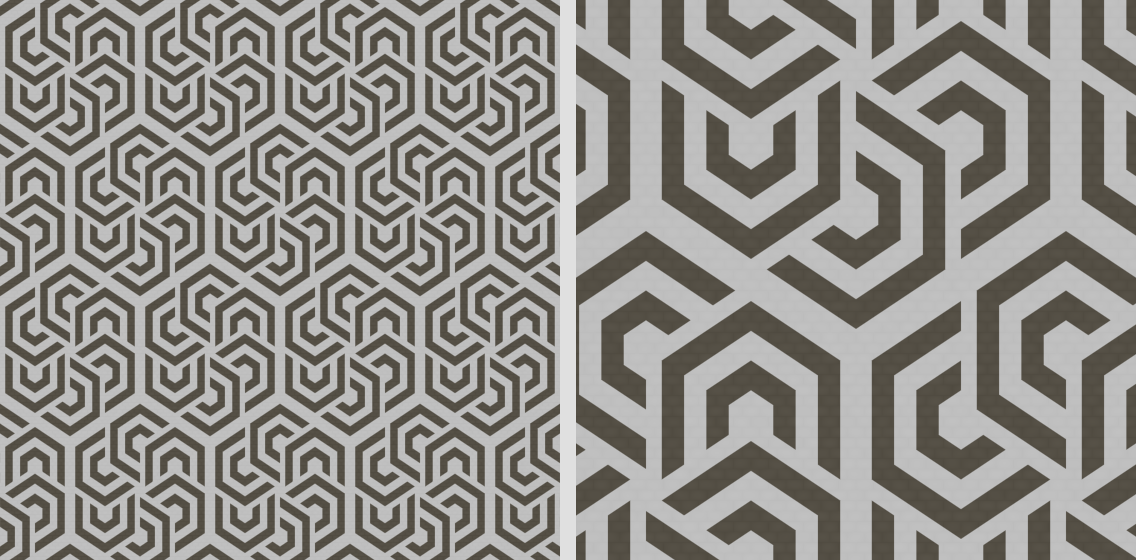
Left: the whole. Right: its middle third, enlarged.
This pattern is drawn by a WebGL 1 fragment shader. Its source:

```glsl
precision highp float;
// Pinwheels of six overlapping concentric hexagons, dark bars on a pale woven ground.

uniform vec2 u_resolution;

const float PI = 3.14159265;
const float SQRT3 = 1.7320508;
const vec2 REPEATS = vec2(4.0, 2.0);     // lattice cells across and down
const float CELL_INRADIUS = 0.25;        // in units of the lattice pitch
const float ORBIT = 0.2886751;           // pinwheel centre to hexagon centre
const float BAR = 0.0531;                // width of a bar and of its gap
const vec2 STITCHES = vec2(96.0, 160.0); // weave, even number of rows

const vec3 PALE = vec3(0.75, 0.75, 0.75);
const vec3 DARK = vec3(0.33, 0.31, 0.27);

// Distance from the centre of a pointy-top hexagon, equal to its inradius on the edge
float hexRadius(vec2 p) {
    p = abs(p);
    return max(p.x, 0.5 * p.x + 0.5 * SQRT3 * p.y);
}

// Offset from the nearest point of a triangular lattice of pitch 1
vec2 nearestOffset(vec2 p) {
    vec2 size = vec2(1.0, SQRT3);
    vec2 a = mod(p + 0.5 * size, size) - 0.5 * size;
    vec2 b = mod(p, size) - 0.5 * size;
    return dot(a, a) < dot(b, b) ? a : b;
}

// Smoothed band between two radii
float band(float r, float inner, float outer, float aa) {
    return smoothstep(inner - aa, inner + aa, r)
         - smoothstep(outer - aa, outer + aa, r);
}

vec2 hexCentre(float k) {
    float angle = PI / 6.0 + k * PI / 3.0;
    return ORBIT * vec2(cos(angle), sin(angle));
}

// Each hexagon is covered by the cell of its clockwise neighbour
float pinwheel(vec2 p, float aa) {
    float ink = 0.0;
    for (int i = 0; i < 6; i++) {
        float k = float(i);
        float r = hexRadius(p - hexCentre(k));
        float cover = hexRadius(p - hexCentre(k - 1.0)) - CELL_INRADIUS;
        float bars = band(r, BAR, 2.0 * BAR, aa) + band(r, 3.0 * BAR, 4.0 * BAR, aa);
        ink += bars * smoothstep(-aa, aa, cover);
    }
    return clamp(ink, 0.0, 1.0);
}

float hash(vec2 p) {
    vec3 q = fract(vec3(p.xyx) * 0.1031);
    q += dot(q, q.yzx + 33.33);
    return fract((q.x + q.y) * q.z);
}

float cornerSlope(vec2 cell, vec2 f, vec2 corner, vec2 period) {
    float angle = 2.0 * PI * hash(mod(cell + corner, period));
    return dot(vec2(cos(angle), sin(angle)), f - corner);
}

// Gradient noise that wraps after a whole period
float gradientNoise(vec2 p, vec2 period) {
    vec2 cell = floor(p);
    vec2 f = fract(p);
    vec2 w = f * f * (3.0 - 2.0 * f);
    float low = mix(cornerSlope(cell, f, vec2(0.0, 0.0), period),
                    cornerSlope(cell, f, vec2(1.0, 0.0), period), w.x);
    float high = mix(cornerSlope(cell, f, vec2(0.0, 1.0), period),
                     cornerSlope(cell, f, vec2(1.0, 1.0), period), w.x);
    return mix(low, high, w.y);
}

// Staggered rounded stitches, roughly -1 to 1
float weave(vec2 uv, vec2 count) {
    vec2 p = uv * count;
    p.x += 0.5 * mod(floor(p.y), 2.0);
    vec2 swell = sin(PI * fract(p));
    return 2.0 * sqrt(swell.x * swell.y) - 1.4;
}

void main() {
    vec2 uv = gl_FragCoord.xy / u_resolution;
    vec2 p = uv * REPEATS * vec2(1.0, SQRT3) - vec2(0.0, 0.25 * SQRT3);
    float aa = 0.7 * REPEATS.x / min(u_resolution.x, u_resolution.y);

    float ink = pinwheel(nearestOffset(p), aa);
    vec3 colour = mix(PALE, DARK, ink);

    // Fine cloth relief, a little stronger on the dark bars
    float relief = 0.6 * weave(uv, STITCHES) + 0.7 * gradientNoise(uv * STITCHES, STITCHES);
    colour += relief * mix(0.012, 0.018, ink);

    gl_FragColor = vec4(colour, 1.0);
}
```
